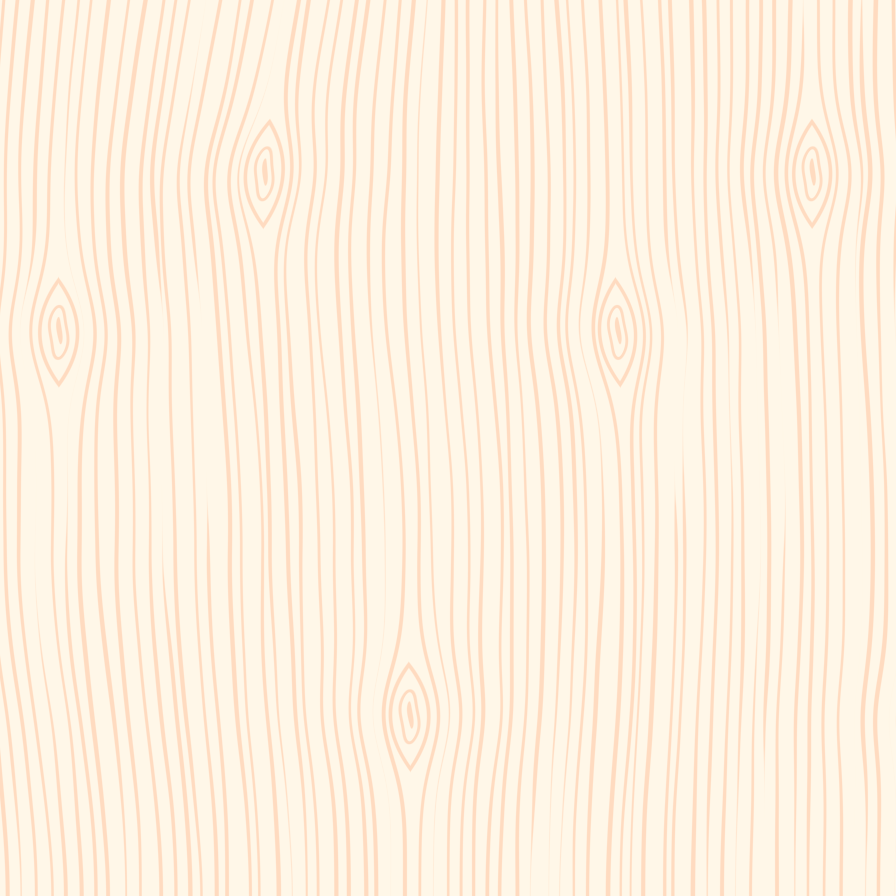
Reproduce this texture procedurally as a WebGL 2 fragment shader.

```glsl
#version 300 es
precision highp float;

uniform vec2 u_resolution;
out vec4 fragColor;

#define LINES 60.0         // grain lines across the canvas
#define KNOT_PERIOD 36.0   // horizontal knot repeat, in lines
#define KNOT_SIZE vec2(0.021, 0.058)
#define KNOT_REACH 0.055   // how far a knot pushes the grain aside
#define HALF_WIDTH 0.0019
#define SWAY 0.055
#define KNOTS 3
#define CREAM vec3(1.0, 0.968, 0.908)
#define PEACH vec3(1.0, 0.857, 0.752)

float hash(vec2 p) {
    vec3 q = fract(vec3(p.xyx) * 0.1031);
    q += dot(q, q.yzx + 33.33);
    return fract((q.x + q.y) * q.z);
}

float noise(vec2 p) {
    vec2 cell = floor(p), f = fract(p);
    f = f * f * (3.0 - 2.0 * f);
    return mix(mix(hash(cell), hash(cell + vec2(1, 0)), f.x),
               mix(hash(cell + vec2(0, 1)), hash(cell + vec2(1, 1)), f.x), f.y);
}

// Broad sideways drift shared by grain and knots
vec2 sway(vec2 p) {
    p.x += SWAY * (noise(p * vec2(3.2, 2.6) + 17.0) - 0.5);
    return p;
}

// Offset from the nearest copy of a knot, which sits between two lines
vec2 knotOffset(vec2 p, int index) {
    float i = float(index);
    float column = mod(27.0 + 14.0 * i, KNOT_PERIOD);
    float x = p.x * LINES - column;
    x -= KNOT_PERIOD * round(x / KNOT_PERIOD);
    return vec2(x / LINES, p.y - (0.2 + i * (0.555 - 0.126 * i)));
}

// Half width of the opening in the grain around a knot
float opening(float y) {
    float t = y / KNOT_SIZE.y;
    return 1.12 * KNOT_SIZE.x * exp(-0.7 * t * t);
}

// Grain coordinate, counted in lines
float grainCoord(vec2 p) {
    p = sway(p);
    float u = p.x;
    for (int i = 0; i < KNOTS; i++) {
        vec2 d = knotOffset(p, i);
        float h = opening(d.y), side = abs(d.x);
        float parted = max(side - h * exp(-(side - h) / KNOT_REACH), 0.0);
        u += sign(d.x) * (parted - side);
    }
    return u * LINES;
}

float stroke(float dist, float halfWidth, float aa) {
    float cover = 1.0 - smoothstep(halfWidth - aa, halfWidth + aa, dist);
    return cover * clamp(halfWidth / aa, 0.0, 1.0);
}

// Wavering lines, each confined to its own strip, some tapering out
float grain(vec2 p, float aa) {
    const float e = 0.0006;
    float u = grainCoord(p);
    vec2 slope = vec2(grainCoord(p + vec2(e, 0)) - grainCoord(p - vec2(e, 0)),
                      grainCoord(p + vec2(0, e)) - grainCoord(p - vec2(0, e))) / (2.0 * e);
    float scale = max(length(slope), 0.5 * LINES);
    float ink = 0.0;
    for (float k = -1.0; k <= 1.0; k++) {
        float id = floor(u) + k;
        float seed = id + 100.0;
        float waver = 0.75 * noise(vec2(seed * 7.0, p.y * 4.5 + seed))
                    + 0.25 * noise(vec2(seed * 5.0, p.y * 11.0 + seed));
        float center = id + 0.1 + 0.8 * mix(hash(vec2(seed, 3.7)), waver, 0.5);
        float swell = 0.65 + 0.7 * noise(vec2(seed * 3.0, p.y * 4.0 + 40.0));
        float taper = smoothstep(0.04, 0.22, noise(vec2(seed * 11.0, p.y * 1.8 + 70.0)));
        ink = max(ink, stroke(abs(u - center) / scale, HALF_WIDTH * swell * taper, aa));
    }
    return ink;
}

float ellipseDistance(vec2 p, vec2 radii) {
    float f = length(p / radii);
    return f * (f - 1.0) / max(length(p / (radii * radii)), 0.001);
}

// Pointed outline, an inner ring and a thin solid core
float knot(vec2 d, float aa) {
    float t = d.y / KNOT_SIZE.y;
    float edgeSlope = 2.0 * KNOT_SIZE.x * t / KNOT_SIZE.y;
    float lens = (abs(d.x) - KNOT_SIZE.x * (1.0 - t * t)) / sqrt(1.0 + edgeSlope * edgeSlope);
    float ink = stroke(abs(lens), HALF_WIDTH * 1.05, aa);
    d.x += 0.0012 * sin(d.y * 130.0);
    float ring = ellipseDistance(d, KNOT_SIZE * vec2(0.46, 0.5));
    ink = max(ink, stroke(abs(ring), HALF_WIDTH * 0.85, aa));
    float core = ellipseDistance(d - vec2(0.001, 0.002), KNOT_SIZE * vec2(0.14, 0.26));
    return max(ink, 1.0 - smoothstep(-aa, aa, core));
}

void main() {
    float size = min(u_resolution.x, u_resolution.y);
    vec2 p = gl_FragCoord.xy / size;
    float aa = 0.8 / size;
    float ink = grain(p, aa);
    vec2 q = sway(p);
    for (int i = 0; i < KNOTS; i++) {
        vec2 d = knotOffset(q, i);
        float h = opening(d.y);
        float inside = smoothstep(-aa, aa, h - abs(d.x)) * step(2.0 * aa, h);
        ink = max(ink * (1.0 - inside), knot(d, aa));
    }
    fragColor = vec4(mix(CREAM, PEACH, ink), 1.0);
}
```
